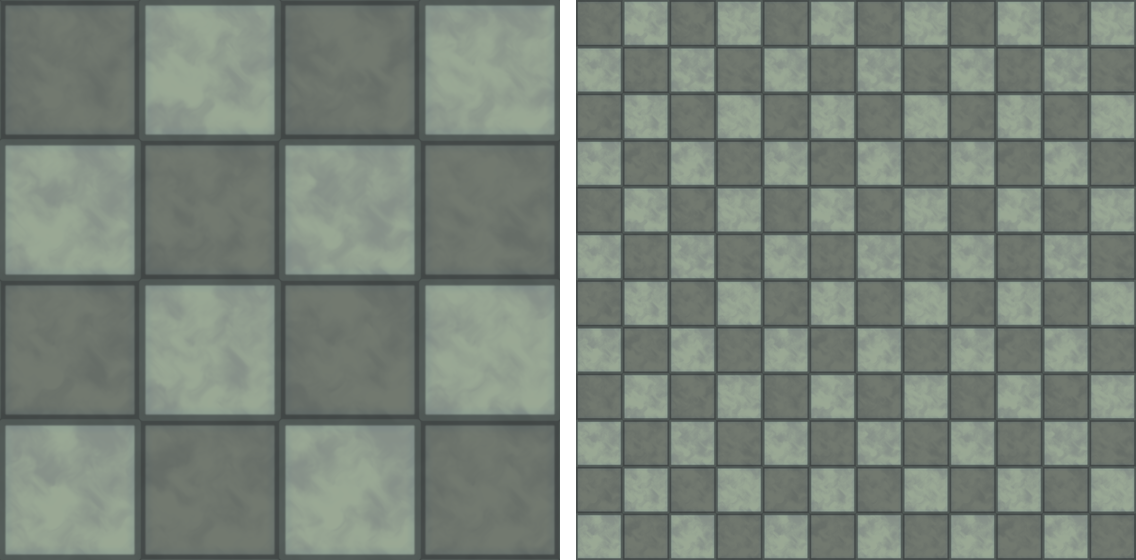
Left, the tile; right, the same tile 3 across and 3 down.
Give the GLSL for this pattern, as a WebGL 2 fragment shader.

```glsl
#version 300 es
precision highp float;
// Worn two-tone checker of square ceramic tiles, four by four, with dark seams.
// Rounded-box distances draw the tiles and the raised rims of the pale ones;
// layered, wrapping cellular noise clouds the glaze, partly shared by all tiles.

uniform vec2 u_resolution;
out vec4 fragColor;

// Layout, in units of one tile cell
const float TILES = 4.0;
const float FACE_HALF = 0.461;
const float FACE_RADIUS = 0.012;
const float RIM_HALF = 0.506;
const float RIM_RADIUS = 0.03;
const float FACE_BLUR = 0.011;
const float RIM_BLUR = 0.007;

// Wear
const float CLOUD_FREQ = 4.0;
const float UNIQUE_SHARE = 0.45;
const float WARP = 0.035;
const float EDGE_FADE = 0.07;
const int OCTAVES = 4;

// Colours
const vec3 PALE_LOW = vec3(0.525, 0.565, 0.535);
const vec3 PALE_HIGH = vec3(0.602, 0.660, 0.582);
const vec3 DARK_LOW = vec3(0.398, 0.425, 0.403);
const vec3 DARK_HIGH = vec3(0.447, 0.475, 0.437);
const vec3 RIM = vec3(0.320, 0.354, 0.342);
const vec3 SEAM = vec3(0.262, 0.284, 0.280);
const vec3 EDGE_TINT = vec3(0.94, 0.96, 0.99);

vec3 hash3(vec2 p) {
    vec3 q = fract(p.xyx * vec3(0.1031, 0.1030, 0.0973));
    q += dot(q, q.yxz + 33.33);
    return fract((q.xxy + q.yzz) * q.zyx);
}

// Soft cellular patches: random tones blended by distance to their seeds
float patches(vec2 p, float period, float seed) {
    vec2 cell = floor(p);
    vec2 local = p - cell;
    float tone = 0.0, total = 0.0;
    for (int y = -1; y <= 1; y++) {
        for (int x = -1; x <= 1; x++) {
            vec2 o = vec2(x, y);
            vec3 h = hash3(mod(cell + o, period) + seed);
            vec2 d = o + 0.15 + 0.7 * h.xy - local;
            float w = exp(-6.0 * dot(d, d));
            tone += w * h.z;
            total += w;
        }
    }
    return tone / total;
}

// Octaves of patches that repeat after a whole number of cells
float clouds(vec2 p, float cells, float seed) {
    float sum = 0.0, total = 0.0, freq = CLOUD_FREQ, amp = 1.0;
    for (int i = 0; i < OCTAVES; i++) {
        sum += amp * patches(p * freq, cells * freq, seed + 17.0 * float(i));
        total += amp;
        freq *= 2.0;
        amp *= 0.5;
    }
    return sum / total;
}

float roundedBox(vec2 p, float halfSize, float radius) {
    vec2 d = abs(p) - halfSize + radius;
    return length(max(d, 0.0)) + min(max(d.x, d.y), 0.0) - radius;
}

float cover(float d, float blur) {
    return 1.0 - smoothstep(-blur, blur, d);
}

void main() {
    vec2 p = gl_FragCoord.xy / u_resolution * TILES;
    float pixel = TILES / min(u_resolution.x, u_resolution.y);
    vec2 cell = floor(p);
    vec2 q = p - cell - 0.5;
    bool pale = mod(cell.x + cell.y, 2.0) < 0.5;

    // Clouded glaze: a shared stain plus one of each tile's own
    const float TAU = 6.2831853;
    vec2 bent = p + WARP * (sin(TAU * (2.0 * p.yx + vec2(0.1, 0.6)))
                          + 0.5 * sin(TAU * (5.0 * p.yx + p.xy)));
    float tone = mix(clouds(bent, 1.0, 5.0), clouds(bent, TILES, 41.0), UNIQUE_SHARE);
    tone = smoothstep(0.28, 0.70, tone);
    vec3 face = pale ? mix(PALE_LOW, PALE_HIGH, tone) : mix(DARK_LOW, DARK_HIGH, tone);

    // Cooler, slightly worn borders of the face
    float faceDist = roundedBox(q, FACE_HALF, FACE_RADIUS);
    face *= mix(vec3(1.0), EDGE_TINT, smoothstep(-EDGE_FADE, 0.0, faceDist));

    // Rims of pale tiles reach just over the seam into the dark cells
    vec2 side = vec2(q.x < 0.0 ? -1.0 : 1.0, q.y < 0.0 ? -1.0 : 1.0);
    float rimDist = roundedBox(q, RIM_HALF, RIM_RADIUS);
    float cornerDist = roundedBox(q - side, RIM_HALF, RIM_RADIUS);
    float sideDist = min(roundedBox(q - vec2(side.x, 0.0), RIM_HALF, RIM_RADIUS),
                         roundedBox(q - vec2(0.0, side.y), RIM_HALF, RIM_RADIUS));
    float paleDist = pale ? min(rimDist, cornerDist) : sideDist;
    vec3 color = mix(SEAM, RIM, cover(paleDist, max(RIM_BLUR, pixel)));
    color *= 0.97 + 0.06 * tone;

    color = mix(color, face, cover(faceDist, max(FACE_BLUR, pixel)));
    fragColor = vec4(color, 1.0);
}
```
